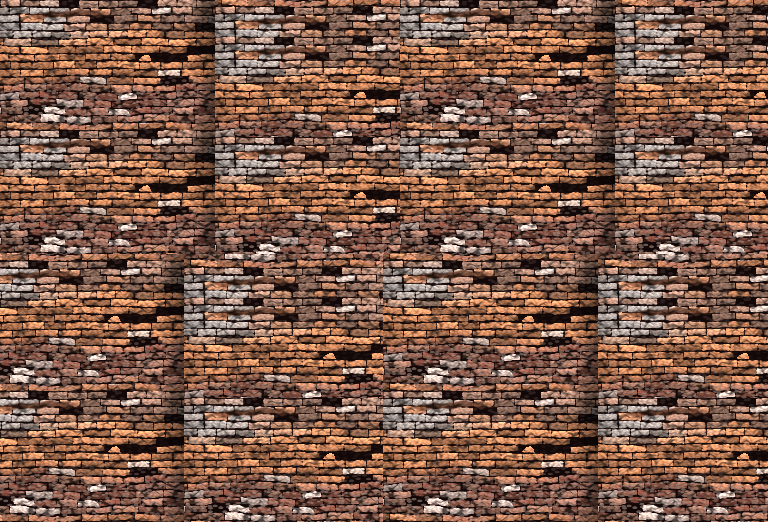
A Shadertoy shader for this texture:

```glsl
// Weathered brick wall: one worn patch repeated four by four, in uneven panels.

// Layout, in units of the canvas height
const float WIDE = 0.412;               // width of odd panels
const vec2 NARROW = vec2(0.354, 0.381); // width of even panels, upper and lower half
const float PATCH = 0.25;               // height of one repeat
const float SPLIT = 0.192;              // cut height in even panels
const float DROP = 0.071;               // downward shift of even panels
const float LOWER_SHIFT = 0.059;        // sideways shift of the lower half
const float LOWER_TOP = 0.487;          // where the lower half begins
const vec2 BRICK = vec2(0.047, PATCH / 17.0);
const float JOINT = 0.0010;
const float GRAIN_SCALE = 210.0;
const float CHIP_SCALE = 85.0;

// Colours
const vec3 MORTAR = vec3(0.075, 0.03, 0.03);
const vec3 LIME = vec3(0.60, 0.51, 0.47);
const vec3 ORANGE = vec3(0.72, 0.47, 0.32);
const vec3 RED = vec3(0.47, 0.27, 0.22);
const vec3 PINK = vec3(0.63, 0.48, 0.41);
const vec3 GREY = vec3(0.60, 0.58, 0.57);
const vec3 CHALK = vec3(0.76, 0.70, 0.67);
const vec3 EARTH = vec3(0.30, 0.17, 0.11);

float hash(vec2 p) {
    return fract(sin(dot(p, vec2(127.1, 311.7))) * 4375.85);
}

// Distance to the nearest scattered point
float cellular(vec2 p) {
    vec2 cell = floor(p), f = fract(p);
    float nearest = 2.0;
    for (int y = -1; y <= 1; y++)
    for (int x = -1; x <= 1; x++) {
        vec2 o = vec2(x, y), c = cell + o;
        nearest = min(nearest, length(o + vec2(hash(c), hash(c + 37.3)) - f));
    }
    return nearest;
}

float waves(vec2 p) {
    return sin(p.x * 23.0 + p.y * 31.0) + 0.5 * sin(p.x * 61.0 - p.y * 47.0)
         + 0.3 * sin(p.x * 139.0 + p.y * 90.0);
}

// Soft elliptical region: 1 inside, 0 outside
float region(vec2 p, vec2 centre, vec2 radius) {
    return 1.0 - smoothstep(0.6, 1.3, length((p - centre) / radius));
}

float box(vec2 p, vec2 halfSize, float r) {
    vec2 d = abs(p) - halfSize + r;
    return length(max(d, 0.0)) + min(max(d.x, d.y), 0.0) - r;
}

// Panel coordinates, downward from the patch top; z is 1 in even panels
vec3 panel(vec2 p) {
    float lower = step(LOWER_TOP, p.y);
    float x = mod(p.x + LOWER_SHIFT * lower, WIDE + mix(NARROW.x, NARROW.y, lower));
    if (x < WIDE) return vec3(x, mod(p.y, PATCH), 0.0);
    float y = mod(p.y - DROP, 2.0 * PATCH);
    y -= SPLIT * step(SPLIT, y);
    return vec3(x - WIDE, mod(y, PATCH), 1.0);
}

// Fired colour of one brick, by its place in the patch
vec3 brickColour(vec2 centre, vec2 id, float redZone) {
    float t = centre.y / PATCH + (hash(id + 5.1) - 0.5) * 0.2;
    float pick = hash(id + 9.7);
    vec3 c = mix(PINK, ORANGE, smoothstep(0.10, 0.28, t));
    c = mix(c, mix(RED, PINK, 0.75 * hash(id + 4.2)), redZone);
    float grey = region(centre, vec2(0.06, 0.045), vec2(0.12, 0.04));
    c = mix(c, GREY, 0.9 * grey * step(0.3, pick));
    float chalkOdds = 0.03 + 0.20 * redZone * (1.0 - smoothstep(0.1, 0.4, centre.x));
    c = mix(c, CHALK, 0.8 * step(1.0 - chalkOdds, pick));
    return c * (0.72 + 0.56 * hash(id + 2.3));
}

void mainImage(out vec4 fragColor, in vec2 fragCoord) {
    vec2 p = vec2(fragCoord.x, iResolution.y - fragCoord.y) / iResolution.y;
    float aa = 0.5 / iResolution.y;
    vec3 place = panel(p);
    vec2 uv = place.xy;
    float t = uv.y / PATCH + 0.03 * waves(uv);
    float redZone = smoothstep(0.55, 0.72, t) * (1.0 - smoothstep(0.90, 1.02, t));

    // Bent courses with a random stagger and brick length
    vec2 q = uv + vec2(0.0, waves(uv) * (0.0011 + 0.0010 * redZone));
    float course = floor(q.y / BRICK.y);
    float brickLength = BRICK.x * (0.75 + 0.45 * hash(vec2(course, 3.0)));
    float along = q.x / brickLength + hash(vec2(course, 8.0));
    vec2 id = vec2(floor(along), course);
    vec2 local = vec2((fract(along) - 0.5) * brickLength, q.y - (course + 0.5) * BRICK.y);
    vec2 centre = uv - local;

    // Ragged outline; bricks sink and tilt a little in their beds
    vec2 bend = 0.002 * sin(uv.yx * vec2(310.0, 270.0));
    float grain = cellular((uv + bend) * GRAIN_SCALE * vec2(0.6, 1.0));
    float chips = cellular((uv + bend) * CHIP_SCALE * vec2(0.6, 1.3));
    vec2 halfSize = 0.5 * vec2(brickLength, BRICK.y) - JOINT * vec2(0.8, 0.9 + 1.3 * hash(id));
    vec2 seat = local + vec2(0.0, 0.0005 + local.x * 0.05 * (hash(id + 7.9) - 0.5));
    float d = box(seat, halfSize, 0.0016) + 0.0026 * (chips - 0.4) + 0.0012 * (grain - 0.4);
    float face = 1.0 - smoothstep(-aa, aa, d);

    // Missing bricks, mostly right of the middle
    float gaps = region(centre, vec2(0.31, 0.09), vec2(0.09, 0.024));
    face *= 1.0 - step(hash(id + 6.4), 0.035 + 0.5 * gaps);

    // Pitted faces, brighter on the upper lip and shaded below
    float light = 1.08 - 0.42 * local.y / BRICK.y;
    vec3 brick = brickColour(centre, id, redZone) * light * (1.30 - 0.58 * grain);
    brick *= 1.0 - (0.50 + 0.15 * redZone) * smoothstep(0.42, 0.75, chips);
    float scale = cellular(uv * vec2(70.0, 130.0) + 19.0);
    brick = mix(brick, LIME * light, (0.30 + 0.3 * redZone) * smoothstep(0.34, 0.14, scale));

    // Dark joints with flecks of old lime
    float fleck = smoothstep(0.42, 0.25, scale) * (0.18 + 0.45 * redZone);
    vec3 mortar = mix(MORTAR, LIME, fleck * (1.0 - gaps));
    vec3 col = mix(mortar, brick, face);

    // Eroded hollow under the top courses
    vec2 bent = uv + vec2(0.0, 0.003 * waves(uv * 1.7));
    float hollow = region(bent, vec2(0.13, 0.027), vec2(0.08, 0.007));
    col = mix(col, EARTH * (1.7 - 1.5 * chips), 0.8 * hollow);

    // Shade beside the seams
    float edge = smoothstep(WIDE - 0.06, WIDE, uv.x + 0.01 * waves(uv * 0.8));
    col *= 1.0 - 0.5 * edge * (1.0 - place.z);
    col *= 0.88 + 0.12 * smoothstep(0.0, 0.04, uv.x);
    fragColor = vec4(clamp(col, 0.0, 1.0), 1.0);
}
```
